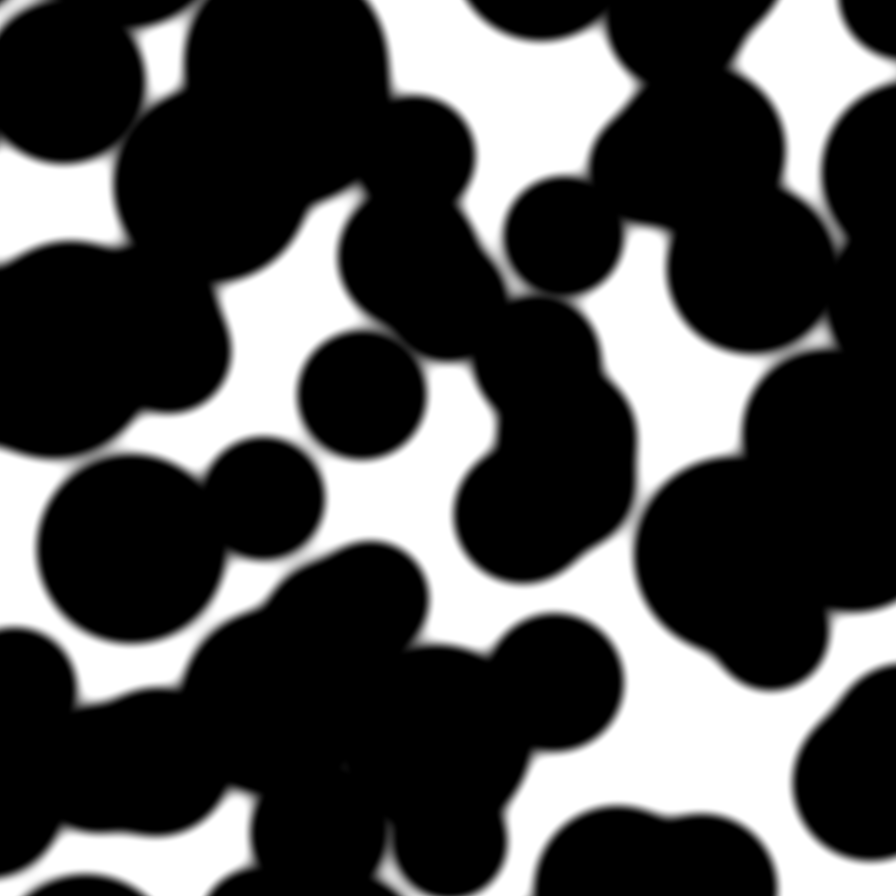
This pattern is drawn by a WebGL 2 fragment shader. Its source:

```glsl
#version 300 es
precision highp float;
// Soft-edged black discs that merge into irregular blobs on a white ground.

uniform vec2 u_resolution;
out vec4 fragColor;

// Integer hash: three values in 0..1 for each grid cell.
vec3 hashCell(ivec2 cell) {
    uvec3 v = uvec3(cell.x + 64, cell.y + 64, 7) * 1664525u + 1013904223u;
    v.x += v.y * v.z;
    v.y += v.z * v.x;
    v.z += v.x * v.y;
    v ^= v >> 16u;
    v.x += v.y * v.z;
    v.y += v.z * v.x;
    v.z += v.x * v.y;
    return vec3(v >> 8u) / 16777216.0;
}

// Smooth union of one randomly placed disc per cell, as a signed distance.
float blobDistance(vec2 point) {
    const float cellSize = 1.0 / 6.5;
    const float sharpness = 125.0;
    ivec2 home = ivec2(floor(point / cellSize));
    float sum = 1e-12;

    for (int y = -1; y <= 1; y++) {
        for (int x = -1; x <= 1; x++) {
            ivec2 cell = home + ivec2(x, y);
            vec3 random = hashCell(cell);
            vec2 center = (vec2(cell) + random.xy) * cellSize;
            float radius = mix(0.053, 0.107, random.z);
            sum += exp(-sharpness * (distance(point, center) - radius));
        }
    }
    return -log(sum) / sharpness;
}

void main() {
    vec2 point = gl_FragCoord.xy / u_resolution.y;

    // Blurred rim from black inside to white outside.
    float ground = smoothstep(0.0, 0.017, blobDistance(point));
    fragColor = vec4(vec3(ground), 1.0);
}
```
